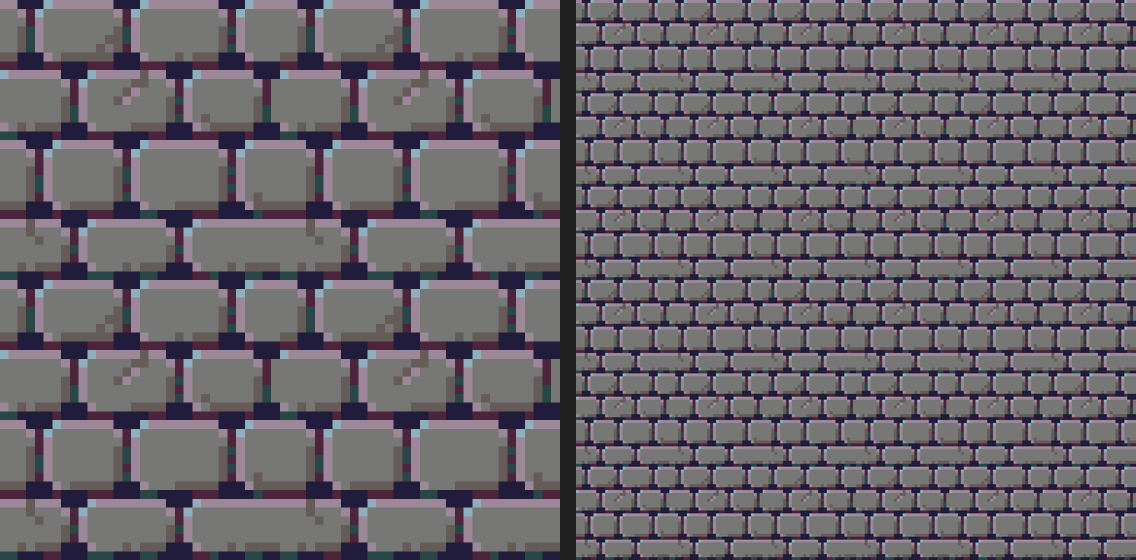
Left: one tile. Right: repeated 3 by 3.
Give the GLSL for this texture, as a Shadertoy shader.

```glsl
// Chunky pixel-art wall of grey stone bricks with bevelled rims and mottled mortar.
// A 32 x 32 cell block holds four courses of bricks and repeats twice each way;
// every cell gets its tone from its position inside its brick or joint.

const vec3 STONE = vec3(0.467, 0.467, 0.462);
const vec3 RIM   = vec3(0.610, 0.535, 0.600);
const vec3 GLINT = vec3(0.550, 0.690, 0.740);
const vec3 SHADE = vec3(0.395, 0.360, 0.350);
const vec3 PLUM  = vec3(0.300, 0.140, 0.230);
const vec3 NAVY  = vec3(0.130, 0.110, 0.230);
const vec3 TEAL  = vec3(0.160, 0.280, 0.280);

// Columns of the upright joints in each course, from the top course down
const vec3 JOINTS[4] = vec3[4](vec3(3, 14, 26), vec3(8, 20, 30), vec3(4, 14, 26), vec3(8, 20, 20));
// Column inside each brick where its bottom shade begins
const vec3 SHADE_FROM[4] = vec3[4](vec3(3, 5, 5), vec3(6, 3, 3), vec3(3, 5, 2), vec3(5, 5, 5));

float hash(vec2 p) {
    return fract(sin(dot(p, vec2(127.1, 311.7))) * 43758.5453);
}

bool at(vec2 p, float x, float y) {
    return p.x == x && p.y == y;
}

// Cells back to the last joint, cells on to the next one, index of the last one
vec3 findBrick(int course, float column) {
    vec3 span = vec3(99.0, 99.0, 0.0);
    for (int i = 0; i < 3; i++) {
        float back = mod(column - JOINTS[course][i], 32.0);
        if (back < span.x) span.xz = vec2(back, float(i));
        span.y = min(span.y, 32.0 - back);
    }
    return span;
}

bool nearJoint(int course, float column) {
    vec3 span = findBrick(course, column);
    return span.x < 1.5 || span.y < 1.5;
}

// Mortar bed below a course: navy at the joints, mottled elsewhere
vec3 bedColor(int course, vec2 cell) {
    if (nearJoint(course, cell.x) || nearJoint((course + 1) % 4, cell.x)) return NAVY;
    float r = hash(vec2(floor(cell.x / 2.0), cell.y));
    if (hash(cell + 7.0) < 0.1) return NAVY;
    return r < (course == 3 ? 0.68 : 0.2) ? TEAL : PLUM;
}

// Upright joint: navy ends, plum above, mostly teal below
vec3 jointColor(vec2 cell, float y, float height) {
    if (y == 0.0 || y == height - 1.0) return NAVY;
    return y < 3.0 || hash(cell + 3.0) < 0.35 ? PLUM : TEAL;
}

// Chips and cracks on single bricks; p is the cell inside the brick
vec3 addCracks(vec3 color, int course, int brick, vec2 p) {
    bool dark = false;
    if (course == 0 && brick == 0)
        dark = p.x + p.y == 12.0 && p.y > 3.0 && p.y < 6.0;
    if (course == 1 && brick == 0) {
        dark = at(p, 7.0, 1.0) || (p.x + p.y == 7.0 && p.y > 0.0 && p.y < 4.0) || at(p, 7.0, 0.0);
        if (at(p, 6.0, 2.0) || at(p, 5.0, 3.0)) color = RIM;
    }
    if (course == 1 && brick == 1) dark = at(p, 2.0, 5.0);
    if (course == 2 && brick == 2) dark = at(p, 2.0, 6.0);
    if (course == 3 && brick == 1)
        dark = (p.x == 14.0 && p.y < 2.0) || at(p, 15.0, 2.0);
    return dark ? SHADE : color;
}

vec3 brickColor(int course, int brick, vec2 p, vec2 size) {
    vec2 last = size - 1.0;
    bool side = p.x == 0.0 || p.x == last.x;
    if (side && (p.y == 0.0 || p.y == last.y)) return NAVY;  // cut corners
    bool flatLeft = course == 1 && brick == 2;
    vec3 color = STONE;

    // Lit rim on the top and left
    if (p.y == 0.0 || (p.x == 0.0 && !flatLeft)) color = RIM;
    if (at(p, 1.0, last.y) || at(p, last.x, 1.0)) color = RIM;
    if (at(p, 1.0, 0.0) || (at(p, 0.0, 1.0) && !flatLeft)) color = GLINT;

    // Shaded rim on the right and, with some breaks, the bottom
    if (p.x == last.x && p.y > 2.0) color = SHADE;
    float start = SHADE_FROM[course][brick];
    bool broken = course == 3 || (course == 0 && brick == 1) || flatLeft;
    bool gap = broken && p.x == start + 1.0;
    if (size.x > 15.0) gap = gap || p.x == 11.0 || p.x == 12.0 || p.x == 14.0;
    if (p.y == last.y && p.x >= start && !gap) color = SHADE;

    return addCracks(color, course, brick, p);
}

vec3 wallColor(vec2 uv) {
    vec2 cell = mod(floor(uv * 64.0), 32.0);
    cell.y = 31.0 - cell.y;  // rows count down from the top
    int course = int(step(8.0, cell.y) + step(16.0, cell.y) + step(25.0, cell.y));
    vec2 rows = course == 0 ? vec2(0, 7) : course == 1 ? vec2(8, 7) : course == 2 ? vec2(16, 8) : vec2(25, 6);
    float y = cell.y - rows.x;
    if (y == rows.y) return bedColor(course, cell);
    vec3 span = findBrick(course, cell.x);
    if (span.x == 0.0) return jointColor(cell, y, rows.y);
    return brickColor(course, int(span.z), vec2(span.x - 1.0, y), vec2(span.x + span.y - 1.0, rows.y));
}

void mainImage(out vec4 fragColor, in vec2 fragCoord) {
    // Four samples per pixel smooth the cell edges at any canvas size
    vec3 color = vec3(0.0);
    for (int i = 0; i < 4; i++) {
        vec2 offset = vec2(i % 2, i / 2) * 0.5 - 0.25;
        color += wallColor((fragCoord + offset) / iResolution.xy) / 4.0;
    }
    fragColor = vec4(color, 1.0);
}
```
